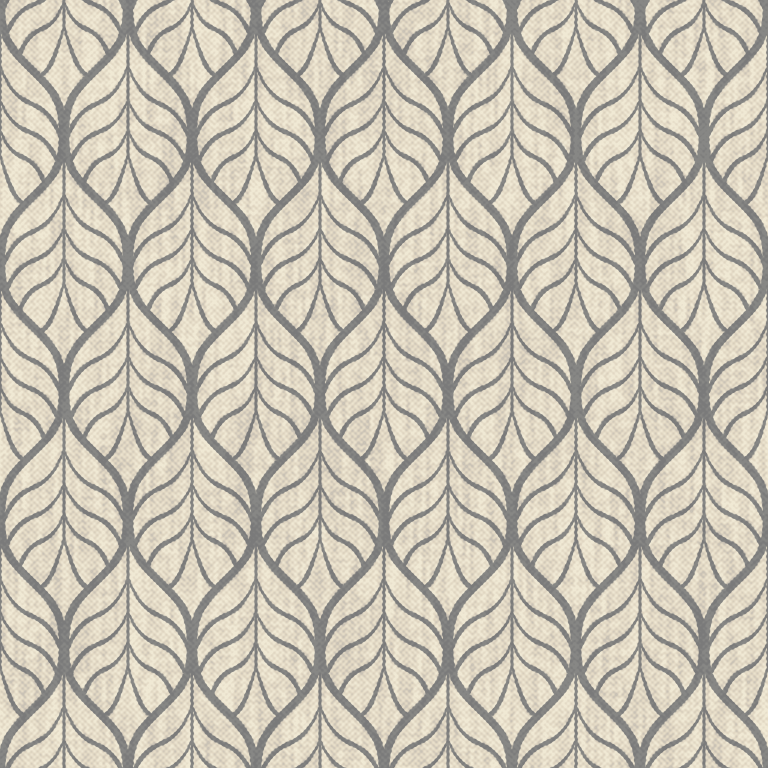
Give the GLSL for this pattern, as a WebGL 1 fragment shader.

```glsl
precision highp float;
// Half-drop ogee leaves with curved veins, printed in grey on woven linen.

uniform vec2 u_resolution;

const float PI = 3.14159265;
const float COLUMNS = 6.0;          // leaf columns; each leaf is two units tall
const float DROP = 0.045;           // vertical offset of the lattice
const float SWING = 0.24;           // sideways swing of the outline
const float STEEPNESS = 0.35;       // sharpens the middle of the outline curve
const float OUTLINE_HALF = 0.031;   // half line widths, in column widths
const float STEM_HALF = 0.012;
const float VEIN_THIN = 0.010;
const float VEIN_THICK = 0.018;
const float VEIN_BEND = 0.6;
const float STEM_END = 1.19;
const float THREADS = 256.0;        // even, so the weave wraps

const vec3 LINEN_DARK = vec3(0.79, 0.76, 0.71);
const vec3 LINEN_MID = vec3(0.88, 0.84, 0.76);
const vec3 LINEN_LIGHT = vec3(0.93, 0.90, 0.82);
const vec3 INK_DARK = vec3(0.48, 0.48, 0.48);
const vec3 INK_LIGHT = vec3(0.53, 0.53, 0.52);

float hash(vec2 p) {
  vec3 q = fract(vec3(p.xyx) * 0.1031);
  q += dot(q, q.yzx + 33.33);
  return fract((q.x + q.y) * q.z);
}

// Value noise that repeats after "cells" lattice steps.
float wrapNoise(vec2 uv, vec2 cells, float seed) {
  vec2 p = uv * cells;
  vec2 i = floor(p);
  vec2 f = fract(p);
  f = f * f * (3.0 - 2.0 * f);
  vec2 a = mod(i, cells) + seed;
  vec2 b = mod(i + 1.0, cells) + seed;
  return mix(mix(hash(a), hash(vec2(b.x, a.y)), f.x),
             mix(hash(vec2(a.x, b.y)), hash(b), f.x), f.y);
}

// Half width of a leaf at depth v below its tip.
float leafHalfWidth(float v) {
  float c = cos(PI * v);
  return 0.25 - SWING * c * (1.0 + STEEPNESS * (1.0 - c * c));
}

// Signed distance to one vein; p is (distance from stem, depth).
float veinDistance(vec2 p, float n) {
  float start = 0.47 + n * (0.285 - 0.018 * n);
  float end = 1.06 + n * (0.18 - 0.006 * n);
  float reach = leafHalfWidth(end);
  float q = min(p.x / reach, 1.0);
  float curve = q + VEIN_BEND * q * (2.0 - 6.0 * q + 4.0 * q * q);
  float slope = 1.0 + VEIN_BEND * (2.0 - 12.0 * q + 12.0 * q * q);
  // The lowest pair bows outward without the second bend.
  float bow = step(2.5, n);
  curve = mix(curve, q * (2.0 - q), bow);
  slope = mix(slope, 2.0 - 2.0 * q, bow) * (end - start) / reach;
  float across = abs(p.y - mix(start, end, curve)) / sqrt(1.0 + slope * slope);
  float beyond = max(p.x - reach, 0.0);
  return length(vec2(across, beyond)) - mix(VEIN_THIN, VEIN_THICK, smoothstep(0.0, 0.45, q));
}

// Signed distance to all printed lines.
float leafLines(vec2 uv) {
  float s = abs(fract(uv.x * COLUMNS + 0.5) - 0.5);
  float v = mod((1.0 - uv.y) * COLUMNS - DROP, 2.0);
  float width = leafHalfWidth(v);
  float h = 0.01;
  float slope = (leafHalfWidth(v + h) - leafHalfWidth(v - h)) / (2.0 * h);
  float d = abs(s - width) / sqrt(1.0 + slope * slope) - OUTLINE_HALF;

  // Points outside this leaf belong to its half-dropped neighbour.
  if (s > width) {
    s = 0.5 - s;
    v = mod(v + 1.0, 2.0);
  }
  d = min(d, length(vec2(s, max(v - STEM_END, 0.0))) - STEM_HALF);
  for (int i = 0; i < 4; i++) {
    d = min(d, veinDistance(vec2(s, v), float(i)));
  }
  return d;
}

// Plain weave; fades out when the threads are too small to resolve.
float weave(vec2 uv) {
  vec2 thread = sin(PI * THREADS * uv);
  return thread.x * thread.y * smoothstep(0.8, 1.6, u_resolution.x / THREADS);
}

void main() {
  vec2 uv = gl_FragCoord.xy / u_resolution;

  // Cloth: weave, vertical slubs, fainter weft streaks, grain and slow mottling.
  float threads = weave(uv);
  float tone = 0.3 + 0.7 * threads;
  tone += 1.5 * (wrapNoise(uv, vec2(192.0, 20.0), 11.0) - 0.5);
  tone += 0.6 * (wrapNoise(uv, vec2(36.0, 256.0), 301.0) - 0.5);
  tone += 1.1 * (wrapNoise(uv, vec2(256.0), 577.0) - 0.5);
  tone += 0.4 * (wrapNoise(uv, vec2(9.0, 5.0), 911.0) - 0.5);
  vec3 linen = mix(LINEN_MID, LINEN_LIGHT, clamp(tone, 0.0, 1.2));
  linen = mix(linen, LINEN_DARK, clamp(-tone, 0.0, 1.0));
  vec3 ink = mix(INK_DARK, INK_LIGHT, smoothstep(-0.5, 1.1, tone));

  // Print, with edges slightly broken by the threads.
  float d = leafLines(uv) + 0.003 * threads;
  float soft = 0.8 * COLUMNS / u_resolution.y;
  gl_FragColor = vec4(mix(ink, linen, smoothstep(-soft, soft, d)), 1.0);
}
```
